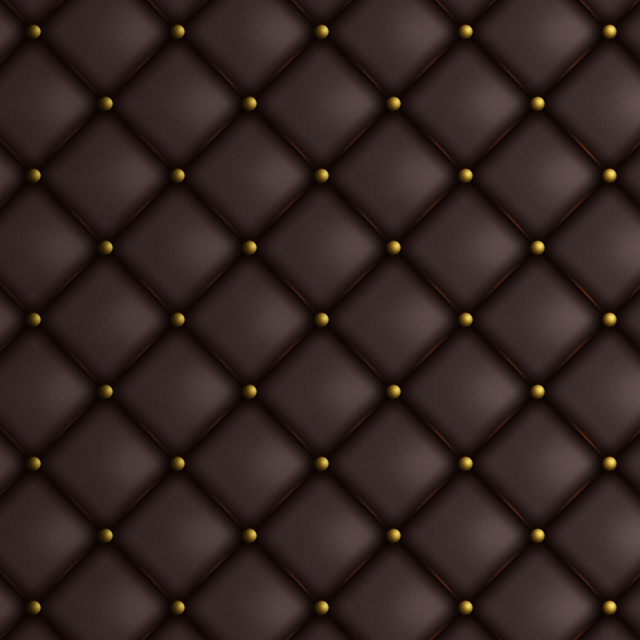
A three.js fragment shader for this pattern:

```glsl
// Tufted dark leather: a diagonal lattice of soft diamond cushions, with warm
// glints in the seams and a domed gold stud at every crossing.
// Diagonal coordinates put the seams on integers; light comes from the right.
varying vec2 vUv;

vec2 hashGradient(vec2 cell) {
  float h = fract(sin(dot(cell, vec2(127.1, 311.7))) * 43758.5);
  return vec2(cos(6.2832 * h), sin(6.2832 * h));
}

float gradientNoise(vec2 p) {
  vec2 i = floor(p), f = p - i;
  vec2 u = f * f * f * (f * (f * 6.0 - 15.0) + 10.0);
  float low = mix(dot(hashGradient(i), f),
                  dot(hashGradient(i + vec2(1.0, 0.0)), f - vec2(1.0, 0.0)), u.x);
  float high = mix(dot(hashGradient(i + vec2(0.0, 1.0)), f - vec2(0.0, 1.0)),
                   dot(hashGradient(i + 1.0), f - 1.0), u.x);
  return mix(low, high, u.y);
}

// Thin bowed thread of light, brightest at `peak` along the seam.
float seamGlint(float across, float along, float bow, float peak) {
  float line = (across - bow * sin(3.1416 * along)) / 0.011;
  float reach = (along - peak) / 0.2;
  return exp(-line * line - reach * reach);
}

vec3 leather(vec2 diagonal) {
  vec2 q = fract(diagonal);
  vec2 toSeam = min(q, 1.0 - q);
  vec2 local = 0.5 * vec2(q.x + q.y - 1.0, q.x - q.y);

  // Cushion: broad sheen toward its right corner, falling away into the seams
  vec2 sheenOffset = (local - vec2(0.22, 0.0)) / vec2(0.22, 0.19);
  float sheen = exp(-dot(sheenOffset, sheenOffset));
  vec3 pad = vec3(0.215, 0.158, 0.154) + vec3(0.045) * (vUv.x - 0.5);
  pad += vec3(0.098, 0.092, 0.088) * sheen * (0.75 + 0.5 * vUv.x);
  pad *= 1.0 + 0.18 * local.x - 0.1 * abs(local.y);
  pad += 0.012 * gradientNoise(vUv * 190.0) + 0.01 * gradientNoise(vUv * 23.0);

  vec2 rise = smoothstep(-0.03, 0.19, toSeam);
  vec3 color = mix(vec3(0.075, 0.029, 0.018), pad, rise.x * rise.y);

  // Seam crease and its glints
  float crease = min(toSeam.x, toSeam.y) / 0.025;
  color *= 1.0 - 0.35 * exp(-crease * crease);
  vec2 across = diagonal - floor(diagonal + 0.5);
  float falling = seamGlint(across.x, q.y, 0.018, 0.66);
  float rising = seamGlint(across.y, q.x, -0.018, 0.53);
  float variation = 0.85 + 0.6 * gradientNoise(vUv * 9.0);
  color += vec3(0.27, 0.12, 0.055) * (falling + 0.85 * rising)
         * variation * (0.5 + 0.65 * vUv.x);
  return color;
}

vec3 goldStud(vec2 n) {
  vec3 normal = vec3(n, sqrt(max(0.0, 1.0 - dot(n, n))));
  vec3 light = normalize(vec3(mix(0.8, 0.25, vUv.x), 0.25, 0.75));
  float diffuse = max(dot(normal, light), 0.0);
  vec3 gold = mix(vec3(0.17, 0.10, 0.025), vec3(0.80, 0.62, 0.17), diffuse * diffuse);
  gold *= 0.72 + 0.4 * vUv.x;
  return mix(gold, vec3(0.98, 0.90, 0.50), pow(diffuse, 9.0) * (0.4 + 0.55 * vUv.x));
}

void main() {
  // Lattice: period 0.225 both ways, with a second stud at each cell centre
  vec2 p = (vUv - vec2(0.0525, 0.0505)) / 0.225;
  vec2 diagonal = vec2(p.x + p.y, p.x - p.y);
  vec3 color = leather(diagonal);

  // Stud with a soft shadow thrown to the left
  vec2 nearest = diagonal - floor(diagonal + 0.5);
  vec2 offset = 0.1125 * vec2(nearest.x + nearest.y, nearest.x - nearest.y);
  float shadow = length(offset + vec2(0.004, 0.002)) / 0.017;
  color *= 1.0 - 0.5 * exp(-shadow * shadow);
  float stud = 1.0 - smoothstep(0.0102, 0.0122, length(offset));
  color = mix(color, goldStud(offset / 0.0116), stud);

  gl_FragColor = vec4(color, 1.0);
}
```
